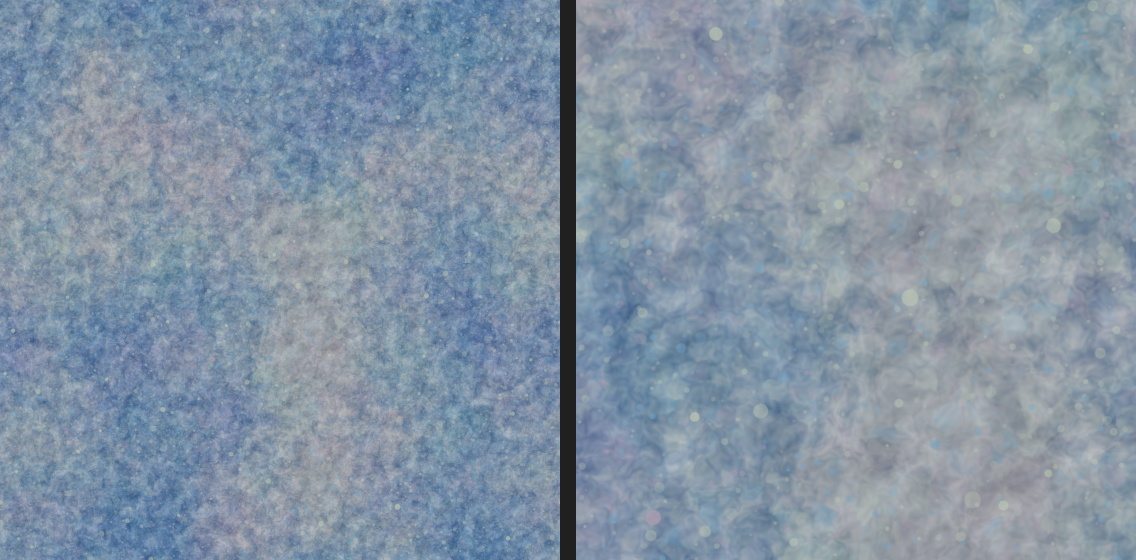
Left: the whole. Right: its middle third, enlarged.
Reproduce this texture procedurally as a Shadertoy shader.

```glsl
// Weathered watercolour wash: broad blue and warm grey clouds, mottled pigment,
// faint diagonal strokes, translucent daubs and a fine spatter of pale dots.
// Every layer sits on a wrapped lattice, so the square tiles without a seam.

#define CLOUD_REPEATS 3.0
#define CLOUD_CONTRAST 0.78
#define MOTTLE_REPEATS 36.0
#define MOTTLE_STRENGTH 0.085
#define STROKE_STRENGTH 0.055
#define HUE_STRENGTH 0.045
#define DAUB_OPACITY 0.23
#define DOT_OPACITY 0.62

const vec3 DEEP_BLUE = vec3(0.345, 0.470, 0.635);
const vec3 MID_BLUE  = vec3(0.470, 0.556, 0.652);
const vec3 WARM_GREY = vec3(0.592, 0.622, 0.645);
const vec3 CREAM = vec3(0.73, 0.77, 0.70);
const vec3 CYAN  = vec3(0.45, 0.66, 0.79);
const vec3 PINK  = vec3(0.68, 0.61, 0.69);

// Three random values per lattice cell
vec3 hash3(vec2 cell, float seed) {
    uvec3 v = uvec3(cell, seed) * 1664525u + 1013904223u;
    v.x += v.y * v.z; v.y += v.z * v.x; v.z += v.x * v.y;
    v ^= v >> 16u;
    v.x += v.y * v.z; v.y += v.z * v.x; v.z += v.x * v.y;
    return vec3(v >> 8u) / 16777216.0;
}

// Gradient noise that wraps after a whole number of cells
float noise(vec2 p, vec2 period, float seed) {
    p += hash3(vec2(7.0, 3.0), seed).xy;
    vec2 cell = floor(p), f = p - cell;
    vec2 u = f * f * f * (f * (f * 6.0 - 15.0) + 10.0);
    vec4 corner;
    for (int i = 0; i < 4; i++) {
        vec2 o = vec2(i & 1, i >> 1);
        float angle = 6.28318 * hash3(mod(cell + o, period), seed).x;
        corner[i] = dot(vec2(cos(angle), sin(angle)), f - o);
    }
    return mix(mix(corner.x, corner.y, u.x), mix(corner.z, corner.w, u.x), u.y);
}

float fbm(vec2 p, vec2 repeats, int octaves, float gain, float seed) {
    float sum = 0.0, amp = 1.0;
    for (int i = 0; i < octaves; i++) {
        sum += amp * noise(p * repeats, repeats, seed + float(i));
        repeats *= 2.0;
        amp *= gain;
    }
    return sum;
}

// Scattered discs: x is coverage, y a random pick for the tint
vec2 scatter(vec2 p, float cells, float maxRadius, float density, float blur, float seed) {
    vec2 best = vec2(0.0), base = floor(p * cells);
    for (int y = -1; y <= 1; y++)
    for (int x = -1; x <= 1; x++) {
        vec2 cell = base + vec2(x, y);
        vec2 id = mod(cell, cells);
        vec3 place = hash3(id, seed), look = hash3(id, seed + 50.0);
        float radius = maxRadius * mix(0.45, 1.0, look.x * look.x);
        float dist = length(p - (cell + place.xy) / cells);
        float cover = 1.0 - smoothstep(radius - blur, radius + blur, dist);
        cover *= step(place.z, density) * mix(0.35, 1.0, look.z);
        if (cover > best.x) best = vec2(cover, look.y);
    }
    return best;
}

vec3 dotTint(float pick, float creamShare) {
    vec3 tint = pick < mix(creamShare, 1.0, 0.55) ? CYAN : PINK;
    return pick < creamShare ? CREAM : tint;
}

void mainImage(out vec4 fragColor, in vec2 fragCoord) {
    vec2 uv = fragCoord / iResolution.xy;
    float pixel = 1.0 / min(iResolution.x, iResolution.y);

    // Ragged coordinates for clouds and daubs
    vec2 ragged = vec2(fbm(uv, vec2(20.0), 4, 0.7, 10.0), fbm(uv, vec2(20.0), 4, 0.7, 20.0));
    vec2 cloudUv = uv + 0.03 * ragged;

    // Broad wash from blue to grey
    float tone = 0.54 + CLOUD_CONTRAST * fbm(cloudUv, vec2(CLOUD_REPEATS), 5, 0.46, 30.0);
    float mottle = fbm(uv + 0.006 * ragged, vec2(MOTTLE_REPEATS), 4, 0.8, 40.0);
    tone = clamp(tone + 0.2 * mottle, 0.0, 1.1);
    vec3 color = mix(DEEP_BLUE, MID_BLUE, smoothstep(0.0, 0.55, tone));
    color = mix(color, WARM_GREY, smoothstep(0.4, 0.95, tone));

    // Drifts of teal and mauve
    float hue = fbm(cloudUv, vec2(5.0), 5, 0.7, 60.0);
    color += HUE_STRENGTH * hue * vec3(-0.75, 0.4, 0.0);

    // Diagonal strokes and mottled pigment
    vec2 diagonal = vec2(uv.x + uv.y, uv.x - uv.y) + 0.012 * ragged;
    color += STROKE_STRENGTH * fbm(diagonal, vec2(15.0, 30.0), 3, 0.7, 70.0);
    color += MOTTLE_STRENGTH * mottle * vec3(1.05, 1.0, 0.88);

    // Translucent daubs, dark ones below pale ones
    vec2 daubUv = uv + 0.008 * ragged + 0.002 * mottle;
    vec2 dark = scatter(daubUv, 38.0, 0.012, 0.5, 0.0015, 80.0);
    color = mix(color, color * vec3(0.80, 0.86, 0.92), dark.x * DAUB_OPACITY * 1.6);
    vec2 pale = scatter(daubUv, 64.0, 0.0085, 0.6, 0.0012, 90.0);
    color = mix(color, dotTint(pale.y, 0.35), pale.x * DAUB_OPACITY);

    // Spatter, from tiny specks to the largest cream dots
    float edge = 0.6 * pixel + 0.0002;
    vec2 speck = scatter(uv, 110.0, 0.0019, 0.6, edge, 200.0);
    color = mix(color, dotTint(speck.y, 0.45), speck.x * DOT_OPACITY * 0.8);
    vec2 small = scatter(uv, 52.0, 0.0036, 0.55, edge, 210.0);
    color = mix(color, dotTint(small.y, 0.45), small.x * DOT_OPACITY * 0.8);
    vec2 large = scatter(uv, 21.0, 0.0052, 0.5, edge, 220.0);
    color = mix(color, dotTint(large.y, 0.85), large.x * DOT_OPACITY * 1.2);

    fragColor = vec4(clamp(color, 0.0, 1.0), 1.0);
}
```
